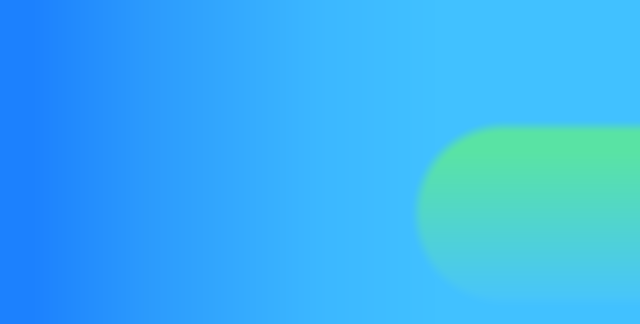
Give the GLSL for this background, as a Shadertoy shader.

```glsl
// Draws a blue horizontal gradient with a soft green capsule entering from the right.

// Backdrop colours and their stops, as fractions of the width
const vec3 DEEP_BLUE = vec3(0.110, 0.505, 0.995);
const vec3 MID_BLUE  = vec3(0.170, 0.605, 0.990);
const vec3 SKY_BLUE  = vec3(0.233, 0.718, 1.000);
const vec3 PALE_BLUE = vec3(0.253, 0.755, 1.000);
const vec4 BLUE_STOPS = vec4(0.05, 0.23, 0.50, 0.68);

// Capsule colours, and the heights between which they blend
const vec3 CAPSULE_GREEN = vec3(0.350, 0.890, 0.645);
const vec3 CAPSULE_BLUE  = vec3(0.280, 0.770, 0.985);
const float GREEN_HEIGHT = 0.530;
const float BLUE_HEIGHT  = 0.070;

// Capsule shape: cap centre as a fraction of each side, sizes in canvas heights
const vec2 CAP_CENTER = vec2(0.789, 0.338);
const float CAP_RADIUS = 0.272;
const float EDGE_SOFTNESS = 0.024;

float ramp(float from, float to, float x) {
    return clamp((x - from) / (to - from), 0.0, 1.0);
}

vec3 backdrop(float x) {
    vec3 color = mix(DEEP_BLUE, MID_BLUE, ramp(BLUE_STOPS.x, BLUE_STOPS.y, x));
    color = mix(color, SKY_BLUE, ramp(BLUE_STOPS.y, BLUE_STOPS.z, x));
    return mix(color, PALE_BLUE, ramp(BLUE_STOPS.z, BLUE_STOPS.w, x));
}

// Signed distance to a capsule that runs on without end to the right
float capsuleDistance(vec2 p) {
    return length(vec2(min(p.x, 0.0), p.y)) - CAP_RADIUS;
}

void mainImage(out vec4 fragColor, in vec2 fragCoord) {
    vec2 uv = fragCoord / iResolution.xy;
    float aspect = iResolution.x / iResolution.y;
    vec2 p = (uv - CAP_CENTER) * vec2(aspect, 1.0);

    // Capsule over the backdrop, with a blurred edge
    vec3 capsule = mix(CAPSULE_GREEN, CAPSULE_BLUE, ramp(GREEN_HEIGHT, BLUE_HEIGHT, uv.y));
    float coverage = 1.0 - smoothstep(-EDGE_SOFTNESS, EDGE_SOFTNESS, capsuleDistance(p));
    fragColor = vec4(mix(backdrop(uv.x), capsule, coverage), 1.0);
}
```
